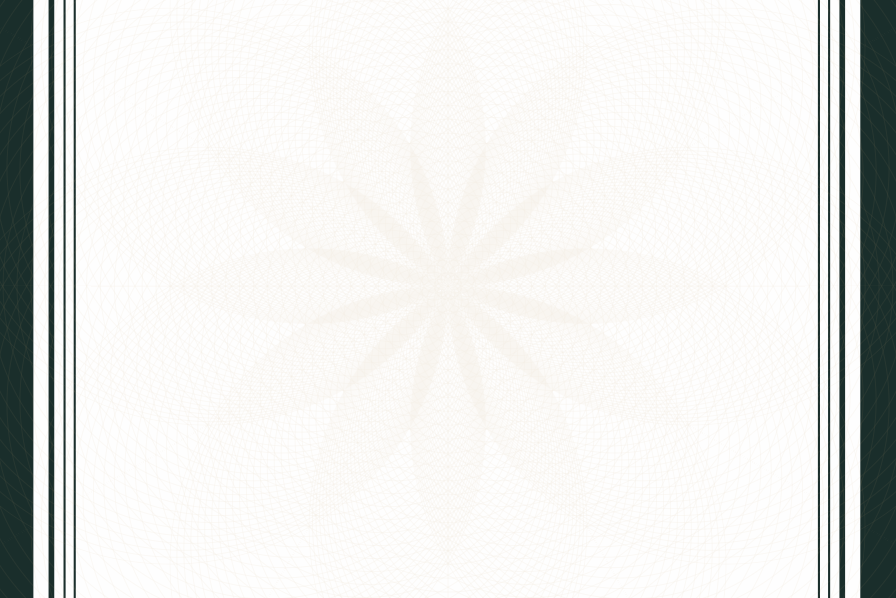
Give the GLSL for this background, as a Shadertoy shader.

```glsl
const vec3 PAPER = vec3(0.997, 0.996, 0.995);
const vec3 DARK = vec3(0.10, 0.18, 0.17);
const vec3 INK = vec3(0.955, 0.932, 0.895);
const vec3 INK_ON_DARK = vec3(0.42, 0.39, 0.29);

// Lengths are fractions of the canvas height.
const float AXIS_X = 0.4987;       // fraction of the canvas width
const vec2 ROSETTE = vec2(0.002, 0.5215);
const int FAMILIES = 12;
const float MAX_DIAMETER = 0.93;
const float RINGS = 40.0;
const float LINE_WIDTH = 0.0015;
const float INK_STRENGTH = 0.42;

const float PI = 3.14159265;

// Antialiased strip between two distances from the axis.
float strip(float x, float inner, float outer, float pixel) {
    float a = clamp((x - inner) / pixel + 0.5, 0.0, 1.0);
    float b = clamp((outer - x) / pixel + 0.5, 0.0, 1.0);
    return a * b;
}

// Nested circles, all tangent to one ray at the origin.
float tangentCircles(vec2 p, vec2 direction, float pixel) {
    float radius = max(length(p), 1e-5);
    float c = dot(p, direction) / radius;
    if (c <= 0.001) return 0.0;

    float ringStep = MAX_DIAMETER / RINGS;
    float diameter = radius / c;
    float scale = c * c;           // converts diameter change to distance
    float spacing = ringStep * scale;
    float ring = diameter / ringStep;
    float d = abs(fract(ring + 0.5) - 0.5) * spacing;

    float softness = max(pixel, LINE_WIDTH);
    float line = clamp((0.5 * (LINE_WIDTH + softness) - d) / softness, 0.0, 1.0);
    line *= min(1.0, LINE_WIDTH / pixel + 0.25);

    // Tight lines blend into their mean coverage.
    float mean = min(LINE_WIDTH / spacing, 1.0);
    float coverage = mix(mean, line, smoothstep(1.0, 2.5, spacing / pixel));
    float edge = (MAX_DIAMETER - diameter) * scale + 0.5 * LINE_WIDTH;
    return coverage * clamp(edge / pixel + 0.5, 0.0, 1.0);
}

// Combined line density of the rotated families.
float rosette(vec2 p, float pixel) {
    float density = 0.0;
    for (int i = 0; i < FAMILIES; i++) {
        float angle = 2.0 * PI * float(i) / float(FAMILIES);
        density += tangentCircles(p, vec2(cos(angle), sin(angle)), pixel);
    }
    return density;
}

// Side panels and their companion rules.
float borders(float x, float pixel) {
    float side = abs(x);
    float mask = strip(side, 0.6914, 9.0, pixel);
    mask = max(mask, strip(side, 0.6565, 0.6660, pixel));
    mask = max(mask, strip(side, 0.6375, 0.6410, pixel));
    return max(mask, strip(side, 0.6205, 0.6240, pixel));
}

void mainImage(out vec4 fragColor, in vec2 fragCoord) {
    float pixel = 1.0 / iResolution.y;
    vec2 p = vec2(fragCoord.x - AXIS_X * iResolution.x, fragCoord.y) * pixel;

    float density = rosette(p - ROSETTE, pixel);
    float ink = 1.0 - exp(-INK_STRENGTH * density);

    vec3 light = mix(PAPER, INK, ink);
    vec3 dark = mix(DARK, INK_ON_DARK, 0.5 * ink);
    fragColor = vec4(mix(light, dark, borders(p.x, pixel)), 1.0);
}
```
